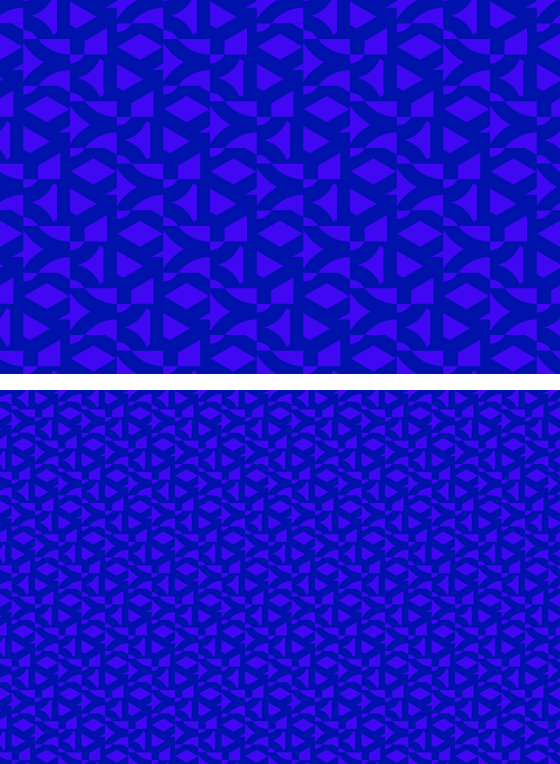
Top: one tile. Bottom: repeated 2 by 2.
This pattern is drawn by a Shadertoy shader. Its source:

```glsl
// Flat two-tone lattice of diamonds, darts, sails and fins cut by arcs and 30 degree lines.
// Twelve columns share one tall motif; each column slides a third of it further down.
// Regions are exact inequalities, smoothed by averaging a grid of subpixel samples.

const vec3 GROUND = vec3(0.0, 0.07, 0.67);
const vec3 SHAPE = vec3(0.25, 0.03, 0.95);
const vec2 CANVAS_UNITS = vec2(36.0, 24.0); // whole number of columns and motifs
const float COLUMN_WIDTH = 3.0;
const float COLUMN_DROP = 4.0;
const float MOTIF_HEIGHT = 12.0;
const float COLUMN_START = 1.5;
const float SLOPE = 0.57735;      // tan(30 degrees)
const float DISC_RADIUS = 1.06;   // small arcs on the left edge
const float SAIL_RADIUS = 2.06;
const float FIN_RADIUS = 2.6;     // large arcs on the right edge
const float DART_RADIUS = 3.525;
const float ARC_HEIGHT = 3.1;
const float CUT = 1.5;            // half height of the horizontal cuts
const int SAMPLES = 4;

// Shapes mirrored about the top of the motif: dart, fins and lenses
bool arcShapes(vec2 p) {
    float h = min(p.y, MOTIF_HEIGHT - p.y);
    float arc = length(vec2(p.x - COLUMN_WIDTH, h - ARC_HEIGHT));
    bool dartOrFin = h < CUT && (arc > DART_RADIUS || arc < FIN_RADIUS);
    bool lens = h > CUT && length(vec2(p.x, h - 1.0)) < DISC_RADIUS;
    return dartOrFin || lens;
}

// Diamond with the two small corners on its right
bool diamondShapes(vec2 p) {
    float h = abs(p.y - 3.0);
    bool diamond = h < 0.84 - SLOPE * abs(p.x - 0.5 * COLUMN_WIDTH);
    bool corner = h < CUT && h > 1.07 + SLOPE * (COLUMN_WIDTH - p.x);
    return diamond || corner;
}

// Clipped triangle pointing right
bool triangleShape(vec2 p) {
    float rise = SLOPE * p.x;
    return p.y > 4.09 + rise && p.y < min(6.07 - rise, 5.59 + rise);
}

// Slanted block with the lens touching its lower corner
bool blockShapes(vec2 p) {
    bool block = p.x > 0.94 && p.x < 2.375 && p.y < 7.5 && p.y > 7.17 - SLOPE * p.x;
    bool lens = p.y > 7.5 && length(p - vec2(0.0, 7.0)) < DISC_RADIUS;
    return block || lens;
}

// Sail pointing left between two arcs
bool sailShape(vec2 p) {
    float h = abs(p.y - 9.0);
    return p.x < 2.16 && h < 2.34 - SLOPE * p.x
        && length(vec2(p.x, h - 2.0)) > SAIL_RADIUS;
}

float pattern(vec2 uv) {
    vec2 p = vec2(uv.x, 1.0 - uv.y) * CANVAS_UNITS;
    p.x -= COLUMN_START;
    float column = floor(p.x / COLUMN_WIDTH);
    p.x -= column * COLUMN_WIDTH;
    p.y = mod(p.y - COLUMN_DROP * (column + 1.0), MOTIF_HEIGHT);
    bool inside = arcShapes(p) || diamondShapes(p) || triangleShape(p)
        || blockShapes(p) || sailShape(p);
    return inside ? 1.0 : 0.0;
}

void mainImage(out vec4 fragColor, in vec2 fragCoord) {
    float coverage = 0.0;
    for (int j = 0; j < SAMPLES; j++) {
        for (int i = 0; i < SAMPLES; i++) {
            vec2 offset = (vec2(i, j) + 0.5) / float(SAMPLES) - 0.5;
            coverage += pattern((fragCoord + offset) / iResolution.xy);
        }
    }
    coverage /= float(SAMPLES * SAMPLES);
    fragColor = vec4(mix(GROUND, SHAPE, coverage), 1.0);
}
```
